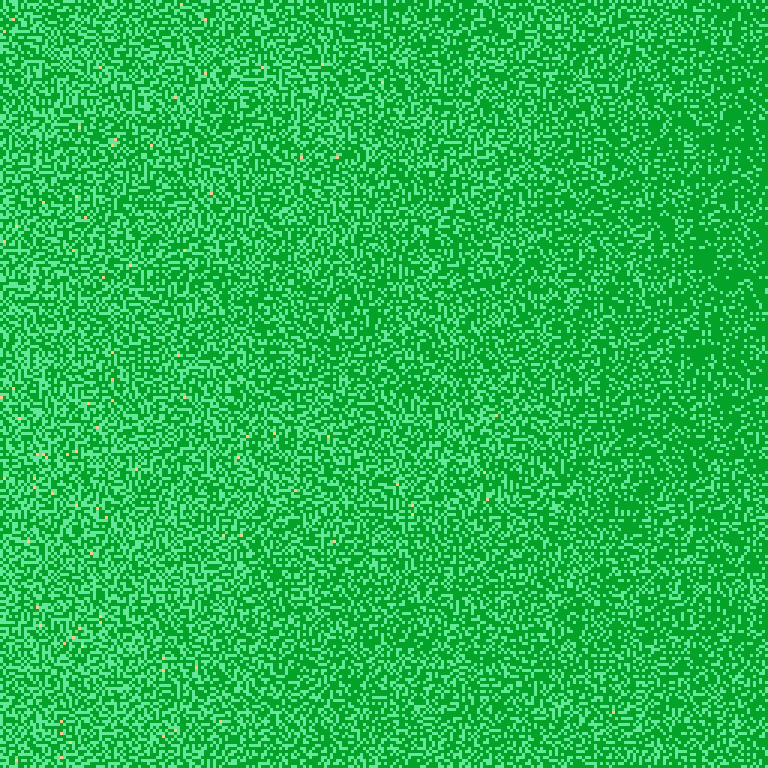
Write a WebGL 2 fragment shader that draws this texture.

```glsl
#version 300 es
precision highp float;
precision highp int;
// Two-tone green dithered grain, dense at the left and thinning to the right, with rare peach specks.

uniform vec2 u_resolution;
out vec4 fragColor;

const vec3 BASE_GREEN = vec3(0.01, 0.64, 0.16);
const vec3 LIGHT_MINT = vec3(0.38, 0.91, 0.60);
const vec3 SPECK_PEACH = vec3(1.0, 0.80, 0.52);

const float CELLS = 256.0;          // grains across the canvas
const float LEFT_DENSITY = 0.43;    // share of mint at the left edge
const float RIGHT_FADE = 0.16;      // loss of mint towards the right edge
const vec2 CLEARING = vec2(0.97, 0.69);
const float CLEARING_RADIUS = 0.26;
const float CLEARING_DEPTH = 0.11;
const float CLOUD_SCALE = 5.0;
const float CLOUD_AMOUNT = 0.13;
const float SPECK_CHANCE = 0.006;
const float SIDE_WEIGHT = 0.17;     // repulsion between side neighbours
const float CORNER_WEIGHT = 0.08;   // repulsion between corner neighbours

// Integer hash of a lattice point, 0 to 1
float hash(vec2 cell, uint seed) {
    uvec2 q = uvec2(ivec2(cell) + 4096);
    uint n = q.x * 1597334677u ^ q.y * 3812015801u ^ seed * 2654435769u;
    n = (n ^ (n >> 16)) * 2146121005u;
    n = (n ^ (n >> 15)) * 2221713035u;
    n ^= n >> 16;
    return float(n >> 8) / 16777216.0;
}

float valueNoise(vec2 p, uint seed) {
    vec2 i = floor(p);
    vec2 f = fract(p);
    f = f * f * (3.0 - 2.0 * f);
    float low = mix(hash(i, seed), hash(i + vec2(1, 0), seed), f.x);
    float high = mix(hash(i + vec2(0, 1), seed), hash(i + vec2(1, 1), seed), f.x);
    return mix(low, high, f.y);
}

// Local share of mint grains
float mintDensity(vec2 uv) {
    float cloud = 0.65 * valueNoise(uv * CLOUD_SCALE, 11u)
                + 0.35 * valueNoise(uv * CLOUD_SCALE * 2.7, 12u) - 0.5;
    vec2 away = (uv - CLEARING) / CLEARING_RADIUS;
    return LEFT_DENSITY - RIGHT_FADE * uv.x
         - CLEARING_DEPTH * exp(-dot(away, away)) + CLOUD_AMOUNT * cloud;
}

// High-passed white noise: grains spread out evenly instead of clumping
float spreadNoise(vec2 cell) {
    float v = hash(cell, 1u);
    for (int y = -1; y <= 1; y++) {
        for (int x = -1; x <= 1; x++) {
            int reach = abs(x) + abs(y);
            if (reach == 0) continue;
            float weight = reach == 1 ? SIDE_WEIGHT : CORNER_WEIGHT;
            v -= weight * hash(cell + vec2(x, y), 1u);
        }
    }
    return v + 0.5;
}

vec3 grainColor(vec2 cell) {
    float density = mintDensity((cell + 0.5) / CELLS);
    float speckChance = SPECK_CHANCE * smoothstep(0.32, 0.48, density);
    if (hash(cell, 2u) < speckChance) return SPECK_PEACH;
    return spreadNoise(cell) > 1.0 - density ? LIGHT_MINT : BASE_GREEN;
}

void main() {
    float unit = min(u_resolution.x, u_resolution.y);
    vec2 p = gl_FragCoord.xy / unit * CELLS;

    // Blend the grains under the pixel by covered area
    float footprint = min(CELLS / unit, 1.0);
    vec2 cell = floor(p - 0.5 * footprint);
    vec2 cover = clamp((p + 0.5 * footprint - cell - 1.0) / footprint, 0.0, 1.0);
    vec3 low = mix(grainColor(cell), grainColor(cell + vec2(1, 0)), cover.x);
    vec3 high = mix(grainColor(cell + vec2(0, 1)), grainColor(cell + vec2(1, 1)), cover.x);
    fragColor = vec4(mix(low, high, cover.y), 1.0);
}
```
